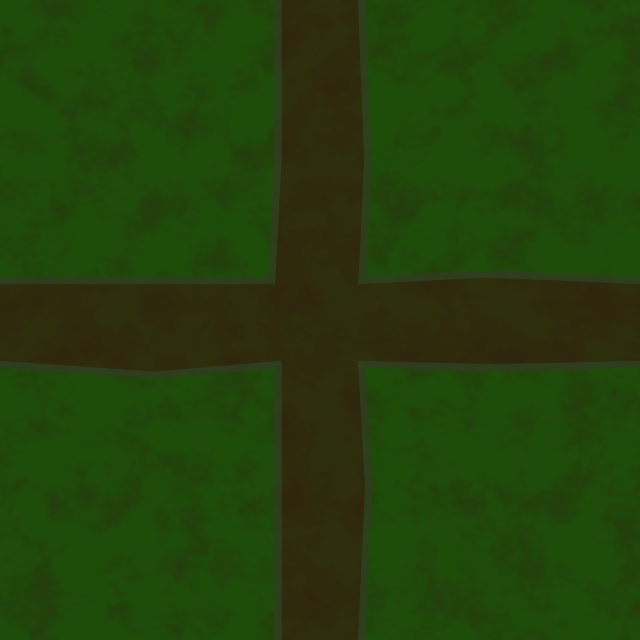
Write a Shadertoy shader that draws this texture.

```glsl
// Dirt crossroads with pale verges between four mottled grass fields.

const float VERGE_WIDTH = 0.0112;

vec2 hashGradient(vec2 cell) {
    vec3 p = fract(cell.xyx * vec3(0.1031, 0.1030, 0.0973));
    p += dot(p, p.yzx + 33.33);
    float angle = 6.28318 * fract((p.x + p.y) * p.z);
    return vec2(cos(angle), sin(angle));
}

float gradientNoise(vec2 p) {
    vec2 cell = floor(p);
    vec2 f = fract(p);
    vec2 u = f * f * f * (f * (f * 6.0 - 15.0) + 10.0);
    float a = dot(hashGradient(cell), f);
    float b = dot(hashGradient(cell + vec2(1, 0)), f - vec2(1, 0));
    float c = dot(hashGradient(cell + vec2(0, 1)), f - vec2(0, 1));
    float d = dot(hashGradient(cell + vec2(1, 1)), f - vec2(1, 1));
    return mix(mix(a, b, u.x), mix(c, d, u.x), u.y);
}

// Sum of five octaves, roughly in -0.8 .. 0.8
float fbm(vec2 p) {
    float sum = 0.0;
    float amplitude = 0.6;
    for (int i = 0; i < 5; i++) {
        sum += amplitude * gradientNoise(p);
        p = mat2(1.6, 1.2, -1.2, 1.6) * p + 7.3;
        amplitude *= 0.6;
    }
    return sum;
}

// Road edge through three points: (t0, a), (tm, m), (t1, b)
float bentEdge(float t, float t0, float a, float tm, float m, float t1, float b) {
    float firstHalf = mix(a, m, clamp((t - t0) / (tm - t0), 0.0, 1.0));
    float secondHalf = mix(m, b, clamp((t - tm) / (t1 - tm), 0.0, 1.0));
    return t < tm ? firstHalf : secondHalf;
}

// Distance into the nearest field, negative on the road
float fieldDepth(vec2 p) {
    float upperLeft  = bentEdge(p.y, 0.556, 0.4297, 0.753, 0.4401, 1.0, 0.4401);
    float upperRight = bentEdge(p.y, 0.556, 0.5599, 0.753, 0.5690, 1.0, 0.5592);
    float lowerLeft  = 0.4401;
    float lowerRight = bentEdge(p.y, 0.0, 0.5592, 0.238, 0.5703, 0.436, 0.5592);
    float leftTop     = 0.556;
    float leftBottom  = bentEdge(p.x, 0.0, 0.4362, 0.241, 0.4193, 0.440, 0.4362);
    float rightTop    = bentEdge(p.x, 0.560, 0.556, 0.762, 0.5664, 1.0, 0.556);
    float rightBottom = bentEdge(p.x, 0.559, 0.4362, 0.775, 0.4310, 1.0, 0.4362);

    float nw = min(upperLeft - p.x, p.y - leftTop);
    float ne = min(p.x - upperRight, p.y - rightTop);
    float sw = min(lowerLeft - p.x, leftBottom - p.y);
    float se = min(p.x - lowerRight, rightBottom - p.y);
    return max(max(nw, ne), max(sw, se));
}

vec3 grassColor(float mottle) {
    vec3 bright = vec3(0.116, 0.302, 0.036);
    vec3 dark = vec3(0.138, 0.235, 0.048);
    return mix(bright, dark, smoothstep(-0.22, 0.58, mottle));
}

vec3 dirtColor(float mottle) {
    vec3 olive = vec3(0.178, 0.184, 0.050);
    vec3 brown = vec3(0.186, 0.152, 0.050);
    return mix(olive, brown, smoothstep(-0.35, 0.42, mottle));
}

vec3 vergeColor(float mottle) {
    return vec3(0.180, 0.243, 0.115) + mottle * vec3(0.006, -0.025, 0.0);
}

void mainImage(out vec4 fragColor, in vec2 fragCoord) {
    vec2 p = fragCoord / iResolution.xy;
    float pixel = 1.0 / min(iResolution.x, iResolution.y);

    // Mottling: broad patches with a fine, slightly stretched grain
    float mottle = fbm(p * 13.0 + 3.7) + 0.16 * gradientNoise(p * vec2(55.0, 90.0));

    // Layers from the road outward into the fields
    float depth = fieldDepth(p);
    float onVerge = smoothstep(-0.6 * pixel, 0.6 * pixel, depth);
    float onGrass = smoothstep(-pixel, pixel, depth - VERGE_WIDTH);
    vec3 color = mix(dirtColor(mottle), vergeColor(mottle), onVerge);
    color = mix(color, grassColor(mottle), onGrass);

    fragColor = vec4(color, 1.0);
}
```
